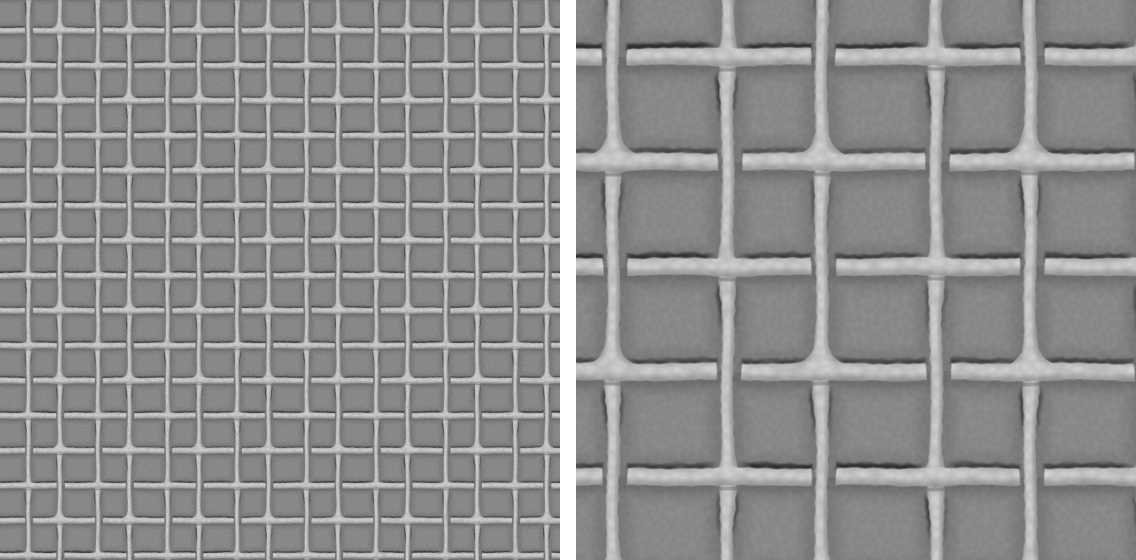
Left: the whole. Right: its middle third, enlarged.
A Shadertoy shader for this texture:

```glsl
// Plain-woven grey wire mesh over a matte backing, with worn wires and dark seams.
#define REPEATS vec2(8.05, 8.0)   // weave repeats across and down
#define COLUMN_A 0.409            // the two upright wires in a repeat
#define COLUMN_B 0.860
#define ROW 0.0625                // first level wire, the second lies half a repeat up
#define BAR_HALF 0.040            // half thickness of level wires
#define ROD_HALF 0.029            // half thickness of upright wires
#define BREAK_HALF 0.058          // half gap where a level wire dips under
#define GRAIN 0.035
#define WEAR 0.10

const vec3 BACKING = vec3(0.535);
const vec3 BACKING_EDGE = vec3(0.475);
const vec3 SEAM = vec3(0.19);
const vec3 WIRE_LIGHT = vec3(0.77);
const vec3 WIRE_SHADE = vec3(0.61);

float hash(vec2 p) {
    p = fract(p * vec2(0.1031, 0.1137));
    p += dot(p, p.yx + 33.33);
    return fract((p.x + p.y) * p.x * 47.3);
}

// Distance to the nearest scattered point.
float cellular(vec2 p) {
    vec2 cell = floor(p);
    float nearest = 2.0;
    for (int j = -1; j <= 1; j++)
    for (int i = -1; i <= 1; i++) {
        vec2 c = cell + vec2(i, j);
        vec2 point = c + vec2(hash(c + 7.0), hash(c + 61.0));
        nearest = min(nearest, distance(p, point));
    }
    return nearest;
}

// Signed offset to the nearest whole number.
float wrap(float d) { return d - floor(d + 0.5); }

float cover(float d, float soft) { return 1.0 - smoothstep(-soft, soft, d); }

void mainImage(out vec4 fragColor, in vec2 fragCoord) {
    vec2 p = fragCoord / iResolution.xy * REPEATS;
    float soft = 0.6 * REPEATS.y / iResolution.y + 0.003;
    float grain = cellular(p * 34.0) - 0.45;
    float wear = cellular(p * vec2(17.0, 21.0)) - 0.45;

    // Slight bends of the wires
    p.x += 0.004 * sin(p.y * 9.0 + 2.0 * sin(p.x * 2.3));
    p.y += 0.003 * sin(p.x * 11.0 + 2.0 * sin(p.y * 1.7));

    // Level wire: alternate rows pass over alternate columns
    float row = floor((p.y - ROW) * 2.0 + 0.5);
    bool oddRow = mod(row, 2.0) > 0.5;
    float dy = p.y - ROW - 0.5 * row;
    float overX = wrap(p.x - (oddRow ? COLUMN_B : COLUMN_A));
    float breakX = abs(wrap(p.x - (oddRow ? COLUMN_A : COLUMN_B)) - 0.010);
    float barHalf = BAR_HALF + 0.006 * exp(-abs(overX) * 12.0) + 0.008 * wear;
    float barEnd = BREAK_HALF + 0.10 * max(dy, 0.0) - breakX;
    float barD = max(abs(dy) - barHalf, barEnd);

    // Upright wire: t runs upward from the row that hides it
    float offA = wrap(p.x - COLUMN_A);
    float offB = wrap(p.x - COLUMN_B);
    bool isB = abs(offB) < abs(offA);
    float dx = isB ? offB : offA;
    float t = fract(p.y - ROW - (isB ? 0.5 : 0.0));
    float flare = (isB ? 0.075 : 0.018) * exp(-max(t - 0.04, 0.0) / 0.036);
    float head = 0.011 * smoothstep(0.74, 0.93, t);
    float rodHalf = ROD_HALF + flare + head + 0.010 * wear;
    float rodD = abs(dx) - rodHalf;
    float notch = cover(abs(t - 0.942) - 0.009, soft);
    float rod = cover(rodD, soft) * (1.0 - 0.55 * notch);

    // Backing, shaded towards the wires
    float room = min(rodD, abs(dy) - barHalf);
    vec3 color = mix(BACKING_EDGE, BACKING, smoothstep(0.005, 0.115, room));
    color += GRAIN * grain;
    color -= 0.045 * smoothstep(0.10, 0.04, -dy) * step(dy, 0.0);

    // Dark seams along the top of the level wires, broken by wear
    vec2 segment = vec2(floor(p.x - COLUMN_A), row);
    float tone = hash(segment + 19.0);
    float seamY = abs(dy - barHalf - 0.011) - 0.012 - 0.008 * wear;
    float seam = cover(max(seamY, barEnd - 0.005), soft + 0.006);
    seam *= smoothstep(0.03, 0.13, abs(overX));
    seam *= (oddRow ? 0.62 : 0.88) + 0.30 * (tone - 0.5) - 0.5 * wear;
    color = mix(color, SEAM, clamp(seam, 0.0, 1.0));

    // Wedge shadows beside the upper end of the upright wires
    float wedge = smoothstep(0.66, 0.82, t) * smoothstep(0.94, 0.88, t);
    wedge *= cover(rodD - 0.016, 0.012);
    wedge *= (dx < 0.0 ? 0.62 : 0.40) + 0.35 * (tone - 0.5);
    color = mix(color, SEAM, clamp(wedge, 0.0, 1.0));

    // Upright wires, lit along the middle
    float rodLight = 1.0 - smoothstep(0.25, 1.0, abs(dx + 0.005) / rodHalf);
    vec3 rodColor = mix(WIRE_SHADE, WIRE_LIGHT, 0.15 + 0.85 * rodLight);
    color = mix(color, rodColor - WEAR * wear, rod);

    // Level wires, lit from above, with bright tips
    float barLight = smoothstep(-0.95, 0.15, dy / barHalf);
    float tip = smoothstep(0.11, 0.05, breakX) * smoothstep(-0.01, 0.02, dy);
    vec3 barColor = mix(WIRE_SHADE, WIRE_LIGHT, barLight) + 0.05 * tip;
    barColor -= 0.06 * smoothstep(0.4, 1.0, dy / barHalf) * step(0.07, abs(overX));
    color = mix(color, barColor - WEAR * wear, cover(barD, soft));

    fragColor = vec4(clamp(color, 0.0, 1.0), 1.0);
}
```
